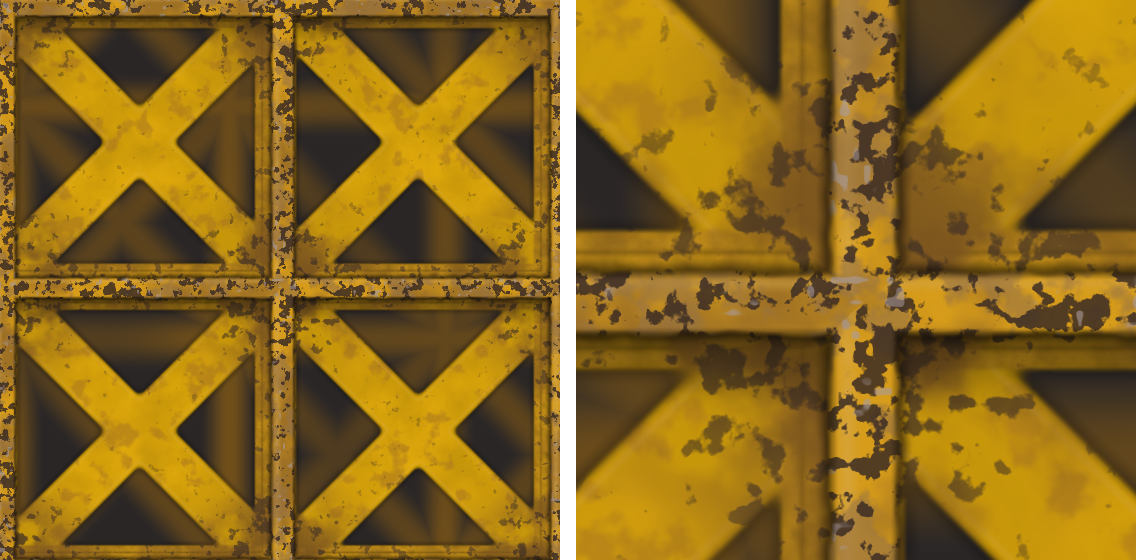
Left, the full canvas; right, a detail of the centre.
This pattern is drawn by a Shadertoy shader. Its source:

```glsl
// Weathered yellow steel lattice: a two by two grid of square frames, each braced
// by a rounded X, in front of a blurred second lattice. Openings are distance
// functions in repeated cells; grime, rust and chipped paint come from value noise.

float hash(vec2 p) {
    vec3 q = fract(p.xyx * 0.1031);
    q += dot(q, q.yzx + 33.33);
    return fract((q.x + q.y) * q.z);
}

float noise(vec2 p) {
    vec2 i = floor(p), f = fract(p);
    f = f * f * (3.0 - 2.0 * f);
    return mix(mix(hash(i), hash(i + vec2(1, 0)), f.x),
               mix(hash(i + vec2(0, 1)), hash(i + vec2(1, 1)), f.x), f.y);
}

float fbm(vec2 p) {
    float sum = 0.0, amp = 0.5;
    for (int i = 0; i < 4; i++) {
        sum += amp * noise(p);
        p = mat2(1.6, 1.2, -1.2, 1.6) * p + 7.3;
        amp *= 0.5;
    }
    return sum / 0.9375;
}

float smoothMax(float a, float b, float k) {
    float h = max(k - abs(a - b), 0.0) / k;
    return max(a, b) + h * h * k * 0.25;
}

float inside(float d, float blur) { return 1.0 - smoothstep(-blur, blur, d); }

// Distances to the two diagonals
vec2 diagonals(vec2 p) { return abs(vec2(p.x + p.y, p.x - p.y)) * 0.7071; }

// Out-of-focus lattice behind the openings
vec3 backdrop(vec2 uv) {
    vec2 c = fract((uv - vec2(0.41, 0.81)) / vec2(0.385, 0.415)) - 0.5;
    vec2 diag = diagonals(c), edge = 0.5 - abs(c);
    float brace = inside(min(diag.x, diag.y) - 0.075, 0.07);
    float bars = inside(min(edge.x, edge.y) - 0.075, 0.07);
    float light = max(0.8 * brace, bars) * (0.7 + 0.6 * noise(uv * 5.0 + 3.0));
    return mix(vec3(0.165, 0.15, 0.15), vec3(0.39, 0.28, 0.11), light);
}

// Flat plate with the X brace, its flanges and the dirt in its corners
vec3 plate(vec2 uv, vec2 p, vec2 x, float gap, float frame, float barDist) {
    float mottle = fbm(uv * 22.0), fine = fbm(uv * 75.0 + 9.0);
    vec3 col = vec3(0.82, 0.62, 0.04) * (0.9 + 0.2 * mottle);
    col = mix(col, vec3(0.67, 0.47, 0.12), 0.6 * smoothstep(0.55, 0.75, fbm(uv * 35.0 + 4.0)));

    // Worn rim: a dark lip with a pale line beside it
    col = mix(col, vec3(0.84, 0.67, 0.3), 0.35 * inside(abs(gap - 0.008) - 0.001, 0.003));
    col *= 1.0 - 0.4 * inside(gap - 0.002, 0.004);

    // Flanges
    float flange = smoothstep(-0.002, 0.003, frame);
    col = mix(col, vec3(0.7, 0.5, 0.1) * (0.7 + 0.6 * fine), 0.7 * flange);
    col *= 1.0 - 0.3 * flange * inside(abs(frame - 0.013) - 0.001, 0.003);

    // Corner grime and specks
    float corner = smoothstep(0.13, 0.31, length(x));
    col = mix(col, vec3(0.48, 0.33, 0.12), corner * smoothstep(0.25, 0.7, mottle) * 0.95);
    float speck = smoothstep(0.73 - 0.2 * corner, 0.82 - 0.15 * corner, fine);
    col = mix(col, vec3(0.27, 0.2, 0.14), speck * (0.3 + 0.5 * corner));

    // Shade cast by the raised bars
    col *= 1.0 - 0.6 * inside(barDist - 0.004, 0.006);
    return col * (1.0 - 0.35 * smoothstep(0.18, 0.235, p.y));
}

// Raised bar face; across runs from -1 to 1 over its width
vec3 barFace(vec2 uv, float across, bool upright) {
    float patches = fbm(uv * 14.0 + 21.0), fine = fbm(uv * 105.0);
    vec3 col = mix(vec3(0.62, 0.44, 0.14), vec3(0.84, 0.61, 0.1), smoothstep(0.3, 0.65, patches));
    float strip = upright ? inside(abs(across + 0.5) - 0.2, 0.3) : inside(abs(across - 0.65) - 0.1, 0.3);
    col = mix(col, vec3(0.84, 0.67, 0.34), strip * (0.3 + 0.5 * fine));
    col = mix(col, vec3(0.59, 0.45, 0.27), 0.6 * smoothstep(0.48, 0.65, fbm(uv * 48.0 + 5.0)));

    // Rust pits crowd the middle of the face
    float wear = 0.5 - 0.35 * (patches - 0.5) + 0.1 * abs(across + (upright ? -0.3 : 0.1));
    col = mix(col, vec3(0.23, 0.17, 0.14), 0.85 * smoothstep(wear, wear + 0.08, fine));
    float chips = smoothstep(0.76, 0.86, noise(uv * 150.0 + 40.0)) * smoothstep(0.45, 0.65, noise(uv * 40.0));
    col = mix(col, vec3(0.66, 0.61, 0.62), 0.6 * chips);
    return col * (1.0 - 0.3 * smoothstep(0.75, 1.0, abs(across)));
}

void mainImage(out vec4 fragColor, in vec2 fragCoord) {
    vec2 uv = fragCoord / iResolution.y;
    float blur = max(0.0025, 0.8 / iResolution.y);

    // Cells lie between bar centres
    vec2 pitch = vec2(0.498, 0.503);
    vec2 grid = (uv - vec2(0.505, 0.486)) / pitch;
    vec2 p = (fract(grid) - 0.5) * pitch;
    vec2 x = p - vec2(-0.007, 0.009 + 0.013 * floor(grid.y));

    // Four rounded triangular openings per cell
    vec2 box = abs(p - vec2(-0.013, 0.002)) - vec2(0.212, 0.21);
    float frame = max(box.x, box.y);
    vec2 arms = 0.044 - diagonals(x);
    float gap = smoothMax(smoothMax(arms.x, arms.y, 0.014), frame, 0.01);

    // Bars with slightly ragged edges
    vec2 bars = pitch * 0.5 - abs(p) - vec2(0.02, 0.018) + 0.003 * (noise(uv * 80.0) - 0.5);
    float barDist = min(bars.x, bars.y);
    vec2 across = (p - sign(p) * pitch * 0.5) / vec2(0.02, 0.018);
    bool upright = bars.x < bars.y;

    vec3 col = backdrop(uv) * (1.0 - 0.25 * inside(-gap - 0.005, 0.006));
    col = mix(col, plate(uv, p, x, gap, frame, barDist), 1.0 - inside(gap, blur));
    col = mix(col, barFace(uv, upright ? across.x : across.y, upright), inside(barDist, blur));
    fragColor = vec4(col, 1.0);
}
```
